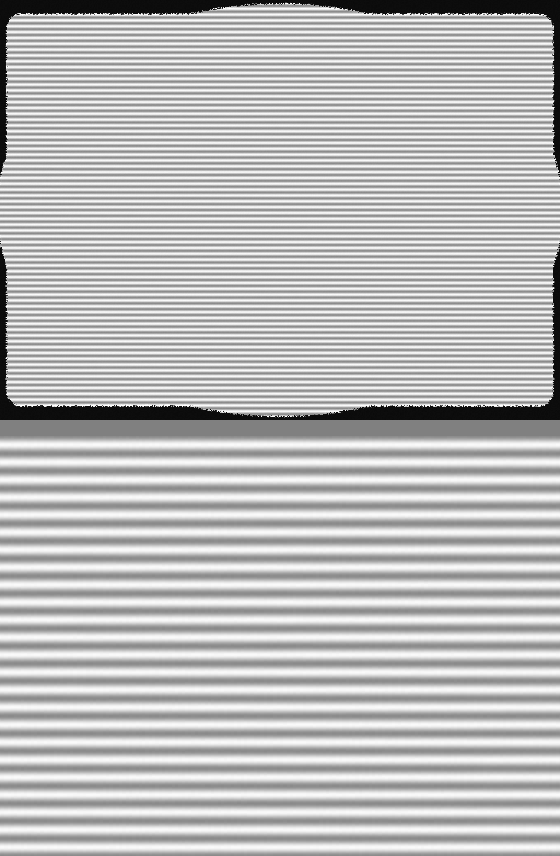
Top: the whole. Bottom: its middle third, enlarged.
Reproduce this pattern procedurally as a Shadertoy shader.

```glsl
// Grey scanlines on a tube screen: a cosine ripple repeated down the canvas,
// cut out by a rounded box joined with a wide ellipse, on a near-black surround.
// Sine-hash noise frays the outline and adds faint grain.

const float TAU = 6.2831853;
const float LINE_COUNT = 72.0;              // scanlines over the canvas height
const float LINE_MEAN = 0.762;
const float LINE_SWING = 0.215;
const float GRAIN_CELLS = 384.0;            // noise cells per canvas height
const float GRAIN = 0.012;
const float FRAY = 0.0055;                  // depth of the ragged outline
const vec2 BOX_HALF = vec2(0.651, 0.467);
const vec2 ELLIPSE_RADII = vec2(0.675, 0.4915);
const float CORNER_RADIUS = 0.035;
const float JOIN_BLEND = 0.005;
const vec3 SURROUND = vec3(0.047);

float hash(vec2 cell) {
    return fract(sin(dot(cell, vec2(127.1, 311.7))) * 43758.5453);
}

// Centred noise, constant within each cell
float cellNoise(vec2 p, float cells, float seed) {
    return hash(floor(p * cells) + seed) - 0.5;
}

float roundedBox(vec2 p, vec2 halfSize, float radius) {
    vec2 q = abs(p) - halfSize + radius;
    return length(max(q, 0.0)) + min(max(q.x, q.y), 0.0) - radius;
}

// First-order distance to an ellipse, guarded at its centre
float ellipse(vec2 p, vec2 radii) {
    float k = length(p / radii);
    float slope = length(p / (radii * radii));
    return k * (k - 1.0) / max(slope, 1e-4);
}

float smoothUnion(float a, float b, float blend) {
    float h = max(blend - abs(a - b), 0.0) / blend;
    return min(a, b) - 0.25 * blend * h * h;
}

float screenShape(vec2 p) {
    float box = roundedBox(p, BOX_HALF, CORNER_RADIUS);
    return smoothUnion(box, ellipse(p, ELLIPSE_RADII), JOIN_BLEND);
}

// Dark at each line boundary, bright at each line centre
float scanlines(float height, float count) {
    return LINE_MEAN - LINE_SWING * cos(TAU * count * height);
}

void mainImage(out vec4 fragColor, in vec2 fragCoord) {
    vec2 p = (fragCoord - 0.5 * iResolution.xy) / iResolution.y;
    float height = fragCoord.y / iResolution.y;
    float pixel = 1.0 / iResolution.y;

    // Frayed outline
    float fray = cellNoise(p, GRAIN_CELLS, 500.0);
    float distanceToEdge = screenShape(p) + FRAY * fray;
    float inside = 1.0 - smoothstep(-0.5 * pixel, 0.5 * pixel, distanceToEdge);

    // Lines with grain, slightly brighter along the rim
    float grain = GRAIN * cellNoise(p, GRAIN_CELLS, 700.0);
    float rim = smoothstep(-0.004, 0.0, distanceToEdge);
    vec3 lines = vec3(scanlines(height, LINE_COUNT) + grain + 0.1 * rim);

    vec3 color = mix(SURROUND + grain, lines, inside);
    fragColor = vec4(clamp(color, 0.0, 1.0), 1.0);
}
```
